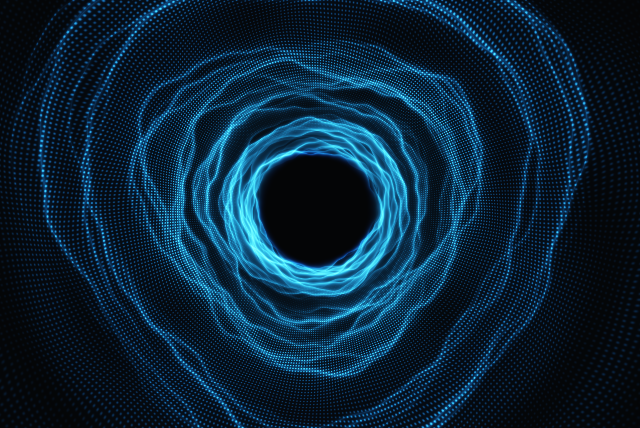
Reproduce this background procedurally as a WebGL 2 fragment shader.

```glsl
#version 300 es
precision highp float;
// Glowing vortex of rippling cyan particle veils around a dark round hole.

#define CENTER vec2(-0.008, 0.012)
#define HOLE_RADIUS 0.122
#define STRANDS 5
#define DOT_COLUMNS 350.0
#define SHEET_DOTS 0.78
#define LINE_DOTS 0.5
#define EDGE_WIDTH 0.0018
#define HAZE 0.06
#define EXPOSURE 1.12

uniform vec2 u_resolution;
out vec4 fragColor;

const float TAU = 6.2831853;
const vec3 BACKGROUND = vec3(0.016, 0.019, 0.023);
const vec3 CYAN_ABSORB = vec3(0.13, 0.85, 1.5);
const vec3 AZURE_ABSORB = vec3(0.11, 0.74, 1.5);
const vec3 BLUE_ABSORB = vec3(0.05, 0.40, 1.25);

// Mean radius of each veil, from the hole outwards.
const int VEILS = 9;
const float RINGS[9] = float[9](0.143, 0.158, 0.180, 0.207, 0.256, 0.315, 0.370, 0.515, 0.622);

float hash(float n) {
    return fract(sin(n * 127.1) * 43758.5453);
}

// Layered sines with whole frequencies, so they close around the circle.
float ripple(float angle, float seed) {
    float phase = TAU * hash(seed);
    return 0.50 * sin(2.0 * angle + phase)
         + 0.40 * sin(3.0 * angle - phase * 3.7)
         + 0.36 * sin(5.0 * angle + phase * 2.3)
         + 0.22 * sin(9.0 * angle - phase * 3.1)
         + 0.12 * sin(17.0 * angle + phase * 4.7)
         + 0.05 * sin(31.0 * angle - phase * 1.9);
}

// Lopsided, rounded three-cornered outline shared by the veils.
float outline(float angle) {
    return 0.07 * sin(angle) - 0.035 * cos(angle) + 0.085 * sin(3.0 * angle);
}

// Light of a folded sheet: sharp on one side, fading on the other.
float fold(float d, float fade, float pixel) {
    float edge = smoothstep(-pixel, pixel, d);
    float depth = max(d, 0.0);
    return edge * sqrt(EDGE_WIDTH / (depth + EDGE_WIDTH)) * exp(-depth / fade);
}

// Particle lattice in warped log-polar coordinates.
float particles(float r, float angle) {
    float warp = 1.3 * sin(3.0 * angle + 13.0 * r)
               + 0.6 * sin(7.0 * angle - 21.0 * r)
               + 0.25 * sin(13.0 * angle + 31.0 * r);
    vec2 cell = vec2(angle, log(r)) * DOT_COLUMNS;
    cell += TAU * vec2(0.5 * warp, warp);
    vec2 wave = 0.5 + 0.5 * cos(cell);
    float d = wave.x * wave.y;
    return 4.2 * d * d;
}

// Light of all folded strands: x is the sheets, y their bright edges.
vec2 veils(float r, float angle, float pixel) {
    vec2 light = vec2(0.0);
    for (int i = 0; i < VEILS; i++) {
        float base = RINGS[i];
        float outer = smoothstep(0.15, 0.40, base);
        float mean = base * (1.0 + mix(0.2, 1.0, outer) * outline(angle));
        float spread = mix(0.012, 0.036, outer);
        float fade = mix(0.013, 0.050, outer);
        float gain = mix(0.68, 0.36, outer) * (1.0 - 0.35 * smoothstep(0.37, 0.62, base));
        float width = mix(0.0018, 0.0026, outer) + 0.25 * pixel;
        for (int j = 0; j < STRANDS; j++) {
            float seed = float(i * STRANDS + j) + 3.0;
            float d = r - mean - spread * ripple(angle, seed);
            float side = hash(seed + 70.0) < 0.5 ? -1.0 : 1.0;
            float freq = 1.0 + floor(3.0 * hash(seed + 20.0));
            float shine = 0.58 + 0.42 * sin(freq * angle + TAU * hash(seed + 40.0));
            float line = mix(0.8, 1.7, outer) * shine * exp(-abs(d) / width);
            light += gain * shine * vec2(fold(d * side, fade, pixel), line);
        }
    }
    return light;
}

void main() {
    vec2 p = (gl_FragCoord.xy - 0.5 * u_resolution) / u_resolution.y - CENTER;
    float pixel = 1.0 / u_resolution.y;
    float r = max(length(p), 0.001);
    float angle = atan(p.y, p.x);

    // Veils plus a faint drifting field of loose particles.
    float drift = 0.5 + 0.5 * sin(4.0 * angle + 19.0 * r + 1.5 * sin(3.0 * angle - 11.0 * r));
    vec2 parts = veils(r, angle, pixel);
    parts.x += HAZE * (0.35 + drift) * smoothstep(0.2, 0.35, r);

    // The outer veils break up into dots, the inner ones stay silky.
    float loose = smoothstep(0.17, 0.36, r);
    float dots = particles(r, angle);
    float light = parts.x * mix(1.0, dots, SHEET_DOTS * loose)
                + parts.y * mix(1.0, dots, LINE_DOTS * loose);
    light *= 1.0 - 0.75 * smoothstep(0.60, 0.94, r);

    // Deepen the gaps and lift the crossings of the inner veils.
    light *= mix(0.5 + 0.62 * light, 1.0, smoothstep(0.2, 0.3, r));

    // Dark hole with a deep blue, slightly ragged rim.
    float rim = HOLE_RADIUS + 0.004 * ripple(angle, 91.0);
    light *= smoothstep(rim - 0.006, rim + 0.012, r);
    vec3 absorb = mix(BLUE_ABSORB, CYAN_ABSORB, smoothstep(rim, rim + 0.025, r));
    absorb = mix(absorb, AZURE_ABSORB, smoothstep(0.25, 0.5, r));

    vec3 glow = 1.0 - exp(-EXPOSURE * light * absorb);
    fragColor = vec4(BACKGROUND + glow * (1.0 - BACKGROUND), 1.0);
}
```
